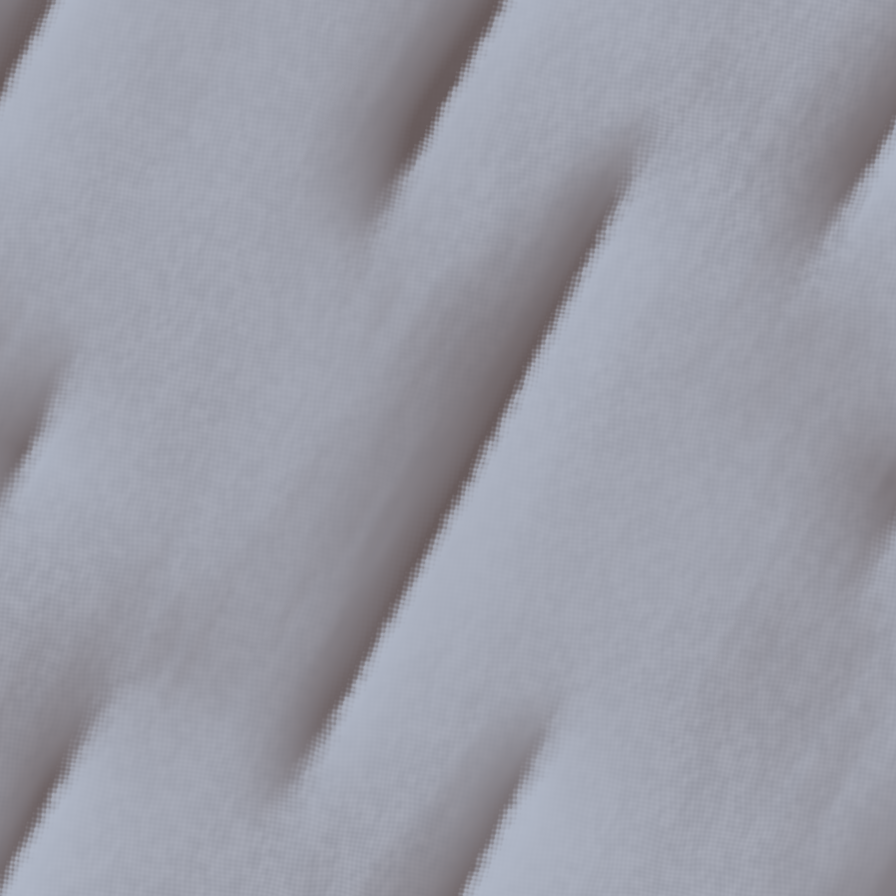
Write a WebGL 1 fragment shader that draws this texture.

```glsl
precision highp float;
uniform vec2 u_resolution;

const vec3 CLOTH = vec3(0.622, 0.632, 0.676);
const vec3 SHADOW = vec3(0.405, 0.360, 0.362);
const vec3 LIGHT = vec3(0.685, 0.712, 0.770);

const vec2 FOLD_DIR = vec2(0.485, 0.875);  // direction the folds run in
const float LANE_GAP = 0.225;              // spacing between fold lanes
const float LANE_START = 0.236;
const float FOLD_PERIOD = 1.1;             // spacing of folds within a lane
const float FOLD_START = 0.668;
const float LANE_STAGGER = 0.66;
const float SHORT_FOLD = 0.09;             // half lengths
const float LONG_FOLD = 0.42;
const float SHADOW_WIDTH = 0.060;
const float LIGHT_WIDTH = 0.085;
const float CREASE_SOFTNESS = 0.013;
const float THREADS = 128.0;
const float WEAVE_CONTRAST = 0.016;
const float GRAIN_CONTRAST = 0.040;
const float TAU = 6.2831853;

float hash(vec2 p) {
  return fract(sin(dot(p, vec2(127.1, 311.7))) * 43758.5453);
}

float noise(vec2 p) {
  vec2 cell = floor(p);
  vec2 f = fract(p);
  f = f * f * (3.0 - 2.0 * f);
  float low = mix(hash(cell), hash(cell + vec2(1.0, 0.0)), f.x);
  float high = mix(hash(cell + vec2(0.0, 1.0)), hash(cell + vec2(1.0, 1.0)), f.x);
  return mix(low, high, f.y);
}

// Tone across one crease: slow fall into shadow, sharp edge, fading highlight
float creaseTone(float across, float softness) {
  float shade = -1.12 * exp(min(across, 0.0) / SHADOW_WIDTH);
  float shine = 1.15 * exp(-max(across, 0.0) / LIGHT_WIDTH);
  return mix(shade, shine, smoothstep(-softness, softness, across));
}

// Staggered folds of varied length; q.x runs across them, q.y along them
float foldTone(vec2 q) {
  float tone = 0.0;
  float nearest = floor((q.x - LANE_START) / LANE_GAP + 0.5);
  for (int i = -1; i <= 1; i++) {
    float lane = nearest + float(i);
    float along = q.y - FOLD_START - lane * LANE_STAGGER;
    float row = floor(along / FOLD_PERIOD + 0.5);
    float jitter = hash(vec2(lane, row) + 3.7) - 0.5;
    along = abs(along - row * FOLD_PERIOD);
    float across = q.x - LANE_START - lane * LANE_GAP - 0.02 * jitter;
    float size = 0.5 + 0.5 * cos(lane * TAU / 4.0);
    float reach = mix(SHORT_FOLD, LONG_FOLD, size) + 0.04 * jitter;
    float fade = 1.0 - smoothstep(reach - 0.14, reach + 0.09, along);
    float softness = CREASE_SOFTNESS + 0.025 * (1.0 - fade);
    tone += fade * creaseTone(across, softness);
  }
  return tone;
}

// Crossed threads, loosened by a slow wobble
float weave(vec2 p) {
  vec2 wobble = vec2(noise(p * 24.0), noise(p * 24.0 + 17.0)) - 0.5;
  vec2 thread = (p * THREADS + wobble * 0.9) * TAU;
  return sin(thread.x * 0.8 + thread.y * 0.6) * sin(thread.y * 0.8 - thread.x * 0.6);
}

void main() {
  vec2 uv = gl_FragCoord.xy / min(u_resolution.x, u_resolution.y);
  vec2 q = vec2(dot(uv, vec2(FOLD_DIR.y, -FOLD_DIR.x)), dot(uv, FOLD_DIR));

  // Fabric relief
  float threads = weave(uv);
  float grain = noise(q * vec2(150.0, 95.0)) - 0.5;

  // Large folds, gently bent and roughened by the threads
  vec2 bent = q;
  bent.x += 0.018 * (noise(q * vec2(2.0, 3.0) + 5.0) - 0.5);
  bent.x += 0.0025 * threads + 0.004 * grain;
  float tone = foldTone(bent);

  // Broad undulation and faint streaks along the folds
  tone += 0.34 * (noise(q * vec2(6.0, 3.0) + 11.0) - 0.5);
  tone += 0.16 * (noise(q * vec2(24.0, 3.5) + 29.0) - 0.5);
  tone += 0.10 * (noise(q * vec2(70.0, 9.0) + 41.0) - 0.5);
  tone = clamp(tone, -1.0, 1.0);

  vec3 color = mix(CLOTH, SHADOW, max(-tone, 0.0));
  color = mix(color, LIGHT, max(tone, 0.0));

  // The weave flattens in deep shadow and bright light
  float visible = (1.0 - 0.75 * abs(tone)) * mix(0.5, 1.1, noise(uv * 5.0 + 2.0));
  color += visible * (WEAVE_CONTRAST * threads + GRAIN_CONTRAST * grain);
  gl_FragColor = vec4(color, 1.0);
}
```
